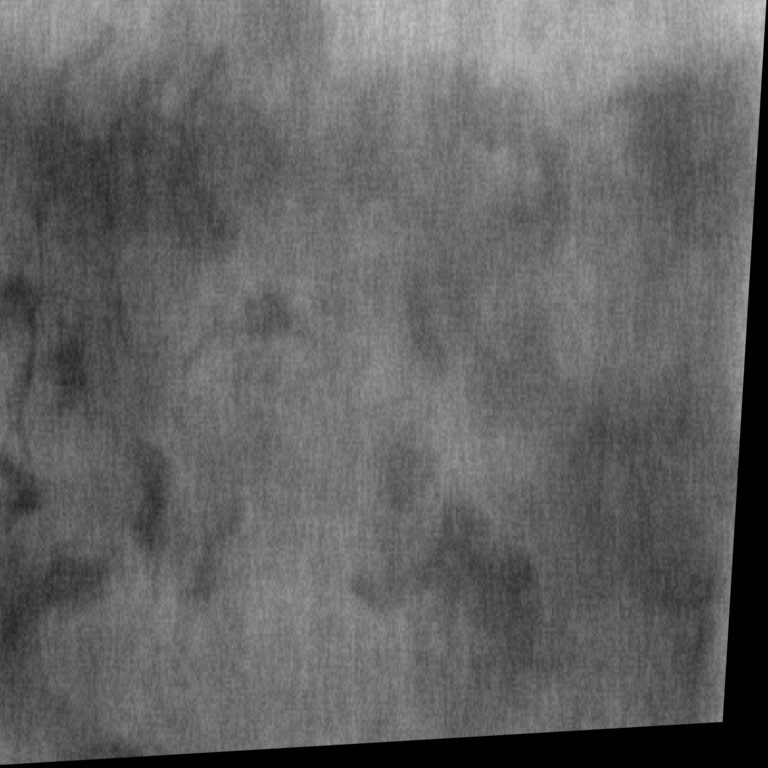
This texture is drawn by a three.js fragment shader. Its source:

```glsl
varying vec2 vUv;

// Sheet outline
const vec2 CORNER = vec2(0.941, 0.060);
const vec2 RIGHT_TOP = vec2(0.998, 1.0);
const vec2 LEFT_BOTTOM = vec2(0.0, 0.004);
const float EDGE_SOFTNESS = 0.0012;

// Tones
const float BASE_GREY = 0.425;
const float TOP_LIGHT = 0.17;
const float RIM_LIGHT = 0.17;
const float RIM_WIDTH = 0.028;
const float DARKEST = 0.10;
const float BRIGHTEST = 0.76;

// Feature strengths
const float CLOUD_CONTRAST = 0.34;
const float SMUDGE_DEPTH = 0.10;
const float WISP_DEPTH = 0.07;
const float STREAK_CONTRAST = 0.045;
const float THREAD_CONTRAST = 0.065;
const float GRAIN_CONTRAST = 0.085;

float hash(vec2 p) {
  vec3 q = fract(vec3(p.xyx) * 0.1031);
  q += dot(q, q.yzx + 33.33);
  return fract((q.x + q.y) * q.z);
}

float noise(vec2 p) {
  vec2 cell = floor(p);
  vec2 f = fract(p);
  f = f * f * (3.0 - 2.0 * f);
  float low = mix(hash(cell), hash(cell + vec2(1.0, 0.0)), f.x);
  float high = mix(hash(cell + vec2(0.0, 1.0)), hash(cell + 1.0), f.x);
  return mix(low, high, f.y);
}

float fbm(vec2 p) {
  float sum = 0.0;
  float weight = 0.5;
  for (int i = 0; i < 5; i++) {
    sum += weight * noise(p);
    p = mat2(1.6, 1.2, -1.2, 1.6) * p + 17.3;
    weight *= 0.5;
  }
  return sum;
}

// Signed distance to the line a-b, positive on its left
float sideOf(vec2 p, vec2 a, vec2 b) {
  vec2 dir = normalize(b - a);
  return dir.x * (p.y - a.y) - dir.y * (p.x - a.x);
}

float softSpot(vec2 p, vec2 center, vec2 radius) {
  vec2 d = (p - center) / radius;
  return exp(-dot(d, d));
}

// Broad light and shade across the sheet
float illumination(vec2 p, float rimDistance) {
  float haze = fbm(p * vec2(5.0, 4.0) + 41.0);
  float light = TOP_LIGHT * smoothstep(0.76, 1.02, p.y + 0.35 * (haze - 0.48));
  light += RIM_LIGHT * exp(-max(rimDistance, 0.0) / RIM_WIDTH);
  light += 0.05 * softSpot(p, vec2(0.40, 0.40), vec2(0.16, 0.24));
  light += 0.08 * softSpot(p, vec2(0.53, 0.90), vec2(0.06, 0.13));
  light -= 0.15 * softSpot(p, vec2(0.06, 0.20), vec2(0.17, 0.17));
  light -= 0.08 * softSpot(p, vec2(0.08, 0.73), vec2(0.14, 0.20));
  light -= 0.09 * softSpot(p, vec2(0.80, 0.22), vec2(0.22, 0.17));
  light -= 0.05 * softSpot(p, vec2(0.82, 0.68), vec2(0.22, 0.18));
  return light;
}

// Cloudy stains, small smudges and thin wisps
float stains(vec2 p) {
  vec2 warp = vec2(fbm(p * 6.0 + 3.0), fbm(p * 6.0 + 29.0)) - 0.48;
  vec2 q = p + 0.12 * warp;
  float tone = CLOUD_CONTRAST * (fbm(q * vec2(6.5, 5.0) + 7.0) - 0.48);
  float smudge = smoothstep(0.56, 0.80, fbm(q * vec2(11.0, 8.0) + 63.0));
  float ridge = abs(noise(q * vec2(9.0, 4.5) + 90.0) - 0.5);
  float wispMask = smoothstep(0.50, 0.72, fbm(p * 7.0 + 120.0));
  float wisp = (1.0 - smoothstep(0.0, 0.09, ridge)) * wispMask;
  return tone - SMUDGE_DEPTH * smudge - WISP_DEPTH * wisp;
}

// Vertical streaks, woven threads and fine grain
float weave(vec2 p) {
  float streak = noise(p * vec2(55.0, 5.0) + 5.0) - 0.5;
  float thread = noise(p * vec2(250.0, 45.0) + 11.0) - 0.5;
  float crossThread = noise(p * vec2(35.0, 250.0) + 23.0) - 0.5;
  float grain = noise(p * vec2(400.0, 260.0) + 37.0) - 0.5;
  return STREAK_CONTRAST * streak + THREAD_CONTRAST * thread
    + 0.4 * THREAD_CONTRAST * crossThread + GRAIN_CONTRAST * grain;
}

void main() {
  float rightDistance = sideOf(vUv, CORNER, RIGHT_TOP);
  float bottomDistance = sideOf(vUv, LEFT_BOTTOM, CORNER);
  float inside = min(rightDistance, bottomDistance);
  float sheet = smoothstep(-EDGE_SOFTNESS, EDGE_SOFTNESS, inside);

  float grey = BASE_GREY + illumination(vUv, rightDistance);
  grey += stains(vUv) + weave(vUv);
  grey = clamp(grey, DARKEST, BRIGHTEST);
  gl_FragColor = vec4(vec3(grey * sheet), 1.0);
}
```
